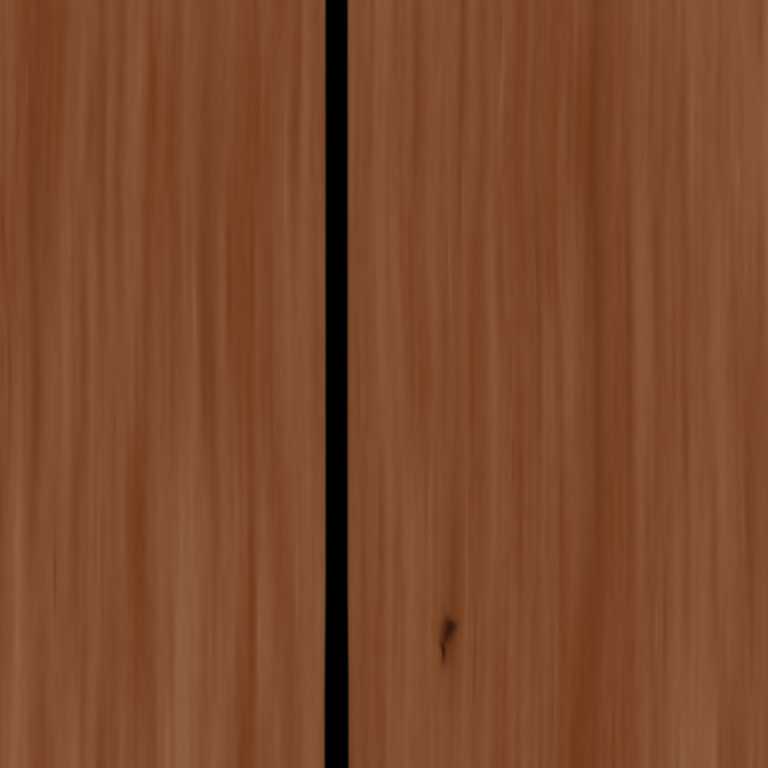
A Shadertoy shader for this texture:

```glsl
// Two reddish-brown wooden boards with vertical grain, a black gap and a small knot.

const vec3 WOOD_MID   = vec3(0.50, 0.30, 0.18);
const vec3 WOOD_RANGE = vec3(0.030, 0.038, 0.042); // colour change per unit of tone
const vec3 STREAK_COLOR = vec3(0.39, 0.19, 0.08);
const vec3 KNOT_COLOR = vec3(0.17, 0.07, 0.03);
const vec3 GAP_COLOR  = vec3(0.003, 0.002, 0.002);

const float GAP_CENTER = 0.4383;
const float GAP_HALF_WIDTH = 0.0142;
const float GAP_SOFTNESS = 0.0022;
const vec2  KNOT_CENTER = vec2(0.582, 0.173);
const vec2  KNOT_SIZE = vec2(0.009, 0.026);
const int   FLECK_COUNT = 36;

// Integer hash to 0..1
float hash(ivec2 cell) {
    uvec2 q = uvec2(cell) * uvec2(1597u, 3571u);
    uint n = (q.x ^ (q.y << 7)) * 747796u + 28913u;
    n = ((n >> 15) ^ n) * 277803u;
    n = ((n >> 13) ^ n) * 668265u;
    return float((n >> 8) & 65535u) / 65535.0;
}

// Smooth value noise, centred on zero
float noise(vec2 p) {
    ivec2 cell = ivec2(floor(p));
    vec2 f = fract(p);
    f = f * f * (3.0 - 2.0 * f);
    float low  = mix(hash(cell), hash(cell + ivec2(1, 0)), f.x);
    float high = mix(hash(cell + ivec2(0, 1)), hash(cell + ivec2(1, 1)), f.x);
    return 2.0 * mix(low, high, f.y) - 1.0;
}

// Soft elongated spot
float spot(vec2 p, vec2 center, vec2 size) {
    vec2 d = (p - center) / size;
    return exp(-dot(d, d));
}

// Layers of vertically stretched noise, from broad bands to fine fibres
float grainTone(vec2 p) {
    float tone = 0.75 * noise(p * vec2(13.0, 1.3) + 5.0);
    tone += 0.75 * noise(p * vec2(37.0, 2.2) + 31.0);
    tone += 0.75 * noise(p * vec2(83.0, 3.5) + 67.0);
    tone += 0.50 * noise(p * vec2(170.0, 6.0) + 113.0);
    tone += 0.22 * noise(p * vec2(210.0, 45.0) + 171.0);
    return tone;
}

// Short light and dark fibres scattered over the boards
float fleckTone(vec2 p) {
    float tone = 0.0;
    for (int i = 0; i < FLECK_COUNT; i++) {
        vec2 center = vec2(hash(ivec2(i, 301)), hash(ivec2(i, 302)));
        vec2 size = vec2(mix(0.0015, 0.004, hash(ivec2(i, 303))),
                         mix(0.03, 0.12, hash(ivec2(i, 304))));
        float strength = hash(ivec2(i, 305)) < 0.6 ? 0.9 : -0.9;
        tone += strength * spot(p, center, size);
    }
    return tone;
}

// Broad dark growth lines
float darkStreaks(vec2 p) {
    float amount = 0.65 * spot(p, vec2(0.773, 0.50), vec2(0.013, 0.42));
    amount += 0.30 * spot(p, vec2(0.782, 0.95), vec2(0.010, 0.35));
    amount += 0.50 * spot(p, vec2(0.046, 0.62), vec2(0.012, 0.34));
    amount += 0.45 * spot(p, vec2(0.274, 0.72), vec2(0.009, 0.38));
    amount += 0.25 * spot(p, vec2(0.145, 0.55), vec2(0.014, 0.40));
    amount += 0.25 * spot(p, vec2(0.695, 0.70), vec2(0.012, 0.30));
    amount += 0.45 * spot(p, vec2(0.072, 0.25), vec2(0.002, 0.06));
    return amount * (0.85 + 0.3 * noise(p * vec2(90.0, 5.0) + 211.0));
}

void mainImage(out vec4 fragColor, in vec2 fragCoord) {
    vec2 uv = fragCoord / iResolution.xy;

    // The fibres waver slightly along the board
    vec2 p = uv + vec2(0.003 * noise(uv * vec2(3.0, 4.0) + 251.0), 0.0);

    // Board surface
    float tone = grainTone(p) + fleckTone(p);
    vec3 color = WOOD_MID + WOOD_RANGE * tone;
    color = mix(color, STREAK_COLOR, darkStreaks(p));

    // Knot: a dark core with a ragged edge and a faint tail above
    vec2 k = uv + vec2(0.004, 0.006) * noise(uv * vec2(110.0, 60.0) + 277.0);
    float tail = spot(p, KNOT_CENTER + vec2(0.004, 0.08), vec2(0.015, 0.17));
    float rim = spot(k, KNOT_CENTER, KNOT_SIZE * 1.4);
    float core = spot(k, KNOT_CENTER + vec2(0.003, 0.010), KNOT_SIZE * vec2(0.7, 0.55))
               + spot(k, KNOT_CENTER - vec2(0.004, 0.018), KNOT_SIZE * vec2(0.6, 0.55));
    color = mix(color, STREAK_COLOR, min(0.4 * tail + 0.5 * rim, 1.0));
    color = mix(color, KNOT_COLOR, 0.85 * min(core, 1.0));

    // Gap between the boards, a little wider at the foot
    float halfWidth = GAP_HALF_WIDTH + 0.0012 * (1.0 - smoothstep(0.08, 0.26, uv.y));
    float edge = abs(uv.x - GAP_CENTER) - halfWidth;
    float soft = max(GAP_SOFTNESS, 1.0 / iResolution.x);
    color *= 1.0 - 0.12 * exp(-max(edge, 0.0) / 0.004);
    color = mix(GAP_COLOR, color, smoothstep(-soft, soft, edge));

    fragColor = vec4(color, 1.0);
}
```
